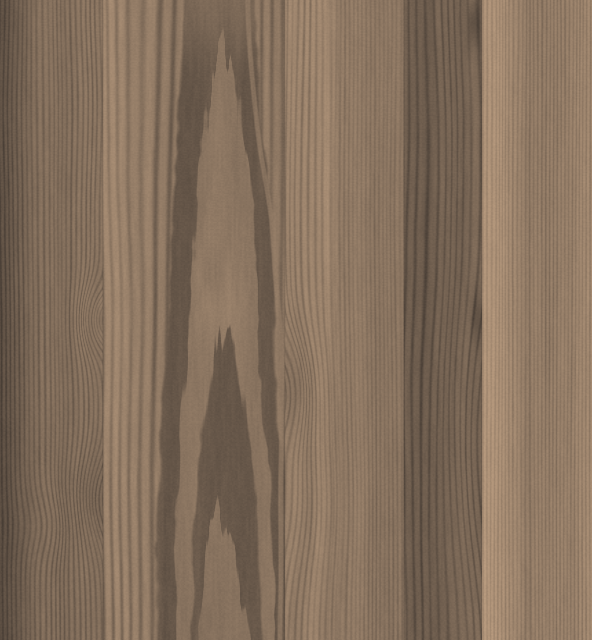
Write a Shadertoy shader that draws this texture.

```glsl
const float TAU = 6.2831853;

float hash(vec2 p) {
    return fract(sin(dot(p, vec2(127.1, 311.7))) * 43758.5453);
}

float noise(vec2 p) {
    vec2 i = floor(p), f = fract(p);
    f = f * f * (3.0 - 2.0 * f);
    return mix(mix(hash(i), hash(i + vec2(1, 0)), f.x),
               mix(hash(i + vec2(0, 1)), hash(i + vec2(1, 1)), f.x), f.y);
}

// Signed noise, stretched separately along each axis
float streak(vec2 p, float across, float along) {
    return noise(p * vec2(across, along)) - 0.5;
}

// Soft elliptical bump, for knots and stains
float bump(vec2 p, vec2 centre, vec2 size) {
    vec2 d = (p - centre) / size;
    return exp(-dot(d, d));
}

// Uneven growth lines: 0 in pale wood, 1 in a dark line
float growthLines(float g, float y, float count, float sharpness) {
    float drift = 1.3 * noise(vec2(g * count * 0.3, y * 1.5));
    float wave = 0.5 + 0.5 * sin(TAU * (g * count + drift));
    float strength = 0.6 + 0.8 * noise(vec2(g * count * 0.7, y * 2.0 + 7.0));
    return pow(wave, sharpness) * strength;
}

// Pointed cathedral arch opening downward, with a fringed tip
float arch(vec2 p, float centre, float tip, float spread, float fringe, float soft) {
    float drop = tip - p.y + fringe * (streak(p, 130.0, 5.0) + 0.5 * streak(p, 270.0, 9.0));
    float wobble = 0.014 * streak(p + centre, 9.0, 11.0) + 0.004 * streak(p, 30.0, 50.0);
    float halfWidth = spread * sqrt(max(drop, 0.0)) + wobble;
    return smoothstep(-soft, soft, halfWidth - abs(p.x - centre)) * smoothstep(0.0, 0.012, drop);
}

// Dark left board with knots on its right side
float knottyBoard(vec2 p) {
    float g = p.x + 0.05 * bump(p, vec2(0.174, 0.5), vec2(0.035, 0.05))
            + 0.035 * bump(p, vec2(0.18, 0.22), vec2(0.055, 0.07))
            - 0.014 * bump(p, vec2(0.08, 0.18), vec2(0.05, 0.05))
            + 0.006 * streak(p, 6.0, 6.0);
    float tone = mix(0.05, 0.46, smoothstep(-0.01, 0.09, p.x));
    tone += 0.24 * streak(vec2(g, p.y), 28.0, 1.5);
    tone -= 0.13 * bump(p, vec2(0.16, 0.23), vec2(0.04, 0.06));
    tone -= 0.12 * bump(p, vec2(0.172, 0.5), vec2(0.012, 0.018));
    return tone + 0.07 - 0.27 * growthLines(g, p.y, 118.0, 1.8);
}

// Wide board with nested arches of pale and dark wood
float cathedralBoard(vec2 p) {
    float lean = 0.035 * p.y * smoothstep(0.18, 0.3, p.x) * (1.0 - smoothstep(0.34, 0.42, p.x));
    float g = p.x - lean + 0.012 * streak(p, 5.0, 4.0);
    float tone = mix(0.8, 0.63, smoothstep(0.175, 0.3, p.x));
    tone += 0.14 * streak(vec2(g, p.y), 60.0, 1.2);
    tone -= 0.36 * growthLines(g, p.y, 58.0, 2.2);

    float shade = mix(0.12, 0.36, smoothstep(0.86, 1.0, p.y)) + 0.16 * streak(p, 75.0, 1.3);
    tone = mix(tone, shade, arch(p, 0.374, 1.3, 0.1, 0.03, 0.004));
    float ribbon = 0.474 - 0.055 * smoothstep(0.45, 1.0, p.y) + 0.006 * streak(p, 3.0, 9.0);
    tone = mix(tone, 0.64, 0.75 * (1.0 - smoothstep(0.002, 0.006, abs(p.x - ribbon))));

    float pale = 0.55 + 0.12 * streak(p, 30.0, 4.0);
    pale += 0.12 * bump(p, vec2(0.37, 0.56), vec2(0.045, 0.1)) * (1.0 + 2.0 * streak(p, 60.0, 14.0));
    tone = mix(tone, pale, arch(p, 0.378, 0.92, 0.09, 0.09, 0.002));
    float tongue = 0.13 + 0.12 * streak(p, 60.0, 2.0);
    tone = mix(tone, tongue, arch(p, 0.381, 0.49, 0.092, 0.07, 0.003));
    return mix(tone, pale - 0.05, arch(p, 0.375, 0.2, 0.105, 0.09, 0.002));
}

// Pale board whose grain bows around a knot at its left seam
float bowedBoard(vec2 p) {
    float g = p.x - 0.055 * bump(p, vec2(0.475, 0.39), vec2(0.055, 0.085))
            - 0.03 * bump(p, vec2(0.475, 0.22), vec2(0.09, 0.12))
            + 0.01 * streak(p, 4.0, 3.0);
    float tone = mix(0.73, 0.59, smoothstep(0.52, 0.67, p.x)) - 0.07 * (1.0 - p.y);
    tone += 0.17 * streak(vec2(g, p.y), 38.0, 0.9);
    tone += 0.14 * bump(p, vec2(0.553, 0.65), vec2(0.012, 0.25));
    tone -= 0.22 * bump(p, vec2(0.495, 0.4), vec2(0.028, 0.07));
    float fine = smoothstep(0.52, 0.6, p.x);
    return tone + 0.05 - mix(0.27 * growthLines(g, p.y, 92.0, 2.0),
                             0.19 * growthLines(g, p.y, 135.0, 1.5), fine);
}

// Dark board with a few irregular heavy lines
float heavyBoard(vec2 p) {
    float g = p.x + 0.035 * bump(p, vec2(0.825, 0.31), vec2(0.06, 0.2))
            + 0.012 * streak(p, 6.0, 5.0);
    float tone = mix(0.25, 0.36, smoothstep(0.72, 0.79, p.x));
    tone += 0.22 * streak(vec2(g, p.y), 50.0, 1.5);
    tone -= 0.27 * growthLines(g, p.y, 72.0, 3.0);
    tone -= 0.38 * bump(p, vec2(0.801, 0.965), vec2(0.01, 0.035));
    return tone - 0.28 * bump(p, vec2(0.806, 0.505), vec2(0.011, 0.04));
}

// Palest board with straight pinstripes
float pinstripeBoard(vec2 p) {
    float g = p.x + 0.003 * streak(p, 5.0, 3.0);
    float tone = mix(0.97, 0.77, smoothstep(0.82, 0.88, p.x));
    tone -= 0.13 * bump(p, vec2(0.915, 0.5), vec2(0.035, 2.0));
    tone += 0.2 * streak(vec2(g, p.y), 55.0, 0.6);
    return tone + 0.04 - 0.24 * growthLines(g, p.y, 155.0, 1.6);
}

// Switches to the next board and darkens the joint
float joinBoard(float tone, float next, float x, float seam) {
    float joined = mix(tone, next, smoothstep(-0.001, 0.001, x - seam));
    return joined - 0.2 * exp(-pow((x - seam) / 0.0015, 2.0));
}

void mainImage(out vec4 fragColor, in vec2 fragCoord) {
    vec2 p = fragCoord / iResolution.xy;

    float tone = knottyBoard(p);
    tone = joinBoard(tone, cathedralBoard(p), p.x, 0.174);
    tone = joinBoard(tone, bowedBoard(p), p.x, 0.481);
    tone = joinBoard(tone, heavyBoard(p), p.x, 0.682);
    tone = joinBoard(tone, pinstripeBoard(p), p.x, 0.814);

    // Fibres and pores
    tone += 0.09 * streak(p, 280.0, 28.0) + 0.1 * streak(p, 430.0, 460.0);

    vec3 darkWood = vec3(0.365, 0.31, 0.262);
    vec3 paleWood = vec3(0.69, 0.58, 0.475);
    vec3 colour = mix(darkWood, paleWood, clamp(tone, -0.25, 1.12));
    fragColor = vec4(colour, 1.0);
}
```
